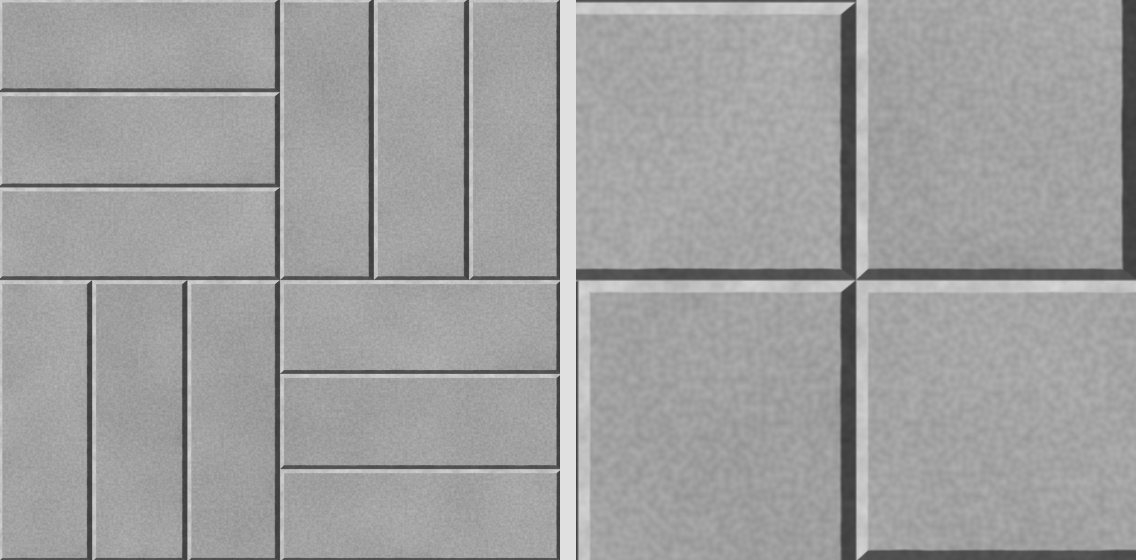
Left, the full canvas; right, a detail of the centre.
Reproduce this pattern procedurally as a Shadertoy shader.

```glsl
#define BLOCKS 2.0
#define CROP 0.994
#define CUT_A 0.333
#define CUT_B 0.671
#define FACE 0.634
#define LIGHT 0.765
#define DARK_SIDE 0.262
#define DARK_BASE 0.315
#define JOINT 0.45
#define MOTTLE 0.075
#define GRAIN 0.055
#define WEAR 0.10

vec2 hash2(vec2 p) {
    vec3 q = fract(vec3(p.xyx) * vec3(0.1031, 0.1030, 0.0973));
    q += dot(q, q.yzx + 33.33);
    return fract((q.xx + q.yz) * q.zy);
}

vec2 gradientAt(vec2 cell) {
    float angle = 6.2832 * hash2(cell).x;
    return vec2(cos(angle), sin(angle));
}

float gradientNoise(vec2 p) {
    vec2 i = floor(p), f = fract(p);
    vec2 u = f * f * f * (f * (f * 6.0 - 15.0) + 10.0);
    vec2 e = vec2(1.0, 0.0);
    float low = mix(dot(gradientAt(i), f),
                    dot(gradientAt(i + e.xy), f - e.xy), u.x);
    float high = mix(dot(gradientAt(i + e.yx), f - e.yx),
                     dot(gradientAt(i + e.xx), f - e.xx), u.x);
    return mix(low, high, u.y);
}

float fbm(vec2 p) {
    float sum = 0.0, amp = 0.5;
    for (int i = 0; i < 5; i++) {
        sum += amp * gradientNoise(p);
        p = mat2(1.6, 1.2, -1.2, 1.6) * p + 17.3;
        amp *= 0.55;
    }
    return sum;
}

void mainImage(out vec4 fragColor, in vec2 fragCoord) {
    vec2 uv = fragCoord / iResolution.xy;
    vec2 p = 0.5 + (uv - 0.5) * CROP;
    float soft = max(0.75 / min(iResolution.x, iResolution.y), 0.001);

    // Basket weave: alternate blocks split into rows or columns
    vec2 block = floor(p * BLOCKS);
    vec2 q = fract(p * BLOCKS);
    bool rows = mod(block.x + block.y, 2.0) > 0.5;
    float across = rows ? 1.0 - q.y : q.x;
    float index = step(CUT_A, across) + step(CUT_B, across);
    float start = index < 0.5 ? 0.0 : (index < 1.5 ? CUT_A : CUT_B);
    float end = index < 0.5 ? CUT_A : (index < 1.5 ? CUT_B : 1.0);
    vec2 lo = rows ? vec2(0.0, 1.0 - end) : vec2(start, 0.0);
    vec2 hi = rows ? vec2(1.0, 1.0 - start) : vec2(end, 1.0);
    vec2 seed = hash2(block * 7.0 + index + 3.0);

    // Distances to the tile edges in canvas units
    vec2 toLow = (q - lo) / BLOCKS;
    vec2 toHigh = (hi - q) / BLOCKS;
    bool onLeft = toLow.x < toHigh.x;
    bool onBase = toLow.y < toHigh.y;
    float sideDist = min(toLow.x, toHigh.x);
    float endDist = min(toLow.y, toHigh.y);
    float edge = min(sideDist, endDist);

    // Cast surface: cloudy mottling, fine grain, smudges near the rim
    float cloud = fbm(p * 5.0 + seed * 40.0);
    float grain = gradientNoise(p * 230.0) + 0.6 * gradientNoise(p * 117.0 + 9.0);
    float smudge = max(fbm(p * 14.0 + seed * 23.0 + 5.0), 0.0);
    float face = FACE + MOTTLE * cloud + GRAIN * grain + 0.016 * (seed.y - 0.5);
    face -= 0.12 * smudge * exp(-max(edge - 0.006, 0.0) * 60.0);

    // Mitred bevels lit from the upper left
    float sideWidth = onLeft ? 0.0072 : 0.0090;
    float endWidth = onBase ? 0.0066 : 0.0074;
    float sideRatio = sideDist / sideWidth;
    float endRatio = endDist / endWidth;
    float softRatio = soft / 0.0075;
    float sideTone = onLeft ? LIGHT : DARK_SIDE;
    float endTone = onBase ? DARK_BASE : LIGHT;
    float bevel = mix(endTone, sideTone,
                      smoothstep(-softRatio, softRatio, endRatio - sideRatio));
    float scuff = fbm(p * 45.0 + 31.0);
    bevel += WEAR * scuff * (bevel > 0.5 ? 1.6 : 0.5) + 0.5 * GRAIN * grain;

    // Soft joint, then the bevel around the flat face
    bevel = mix(JOINT, bevel, smoothstep(-0.3 * soft, soft, edge));
    float flatMask = smoothstep(1.0 - softRatio, 1.0 + softRatio,
                                min(sideRatio, endRatio) + 0.12 * scuff);
    float tone = mix(bevel, face, flatMask);
    fragColor = vec4(vec3(clamp(tone, 0.0, 1.0)), 1.0);
}
```
